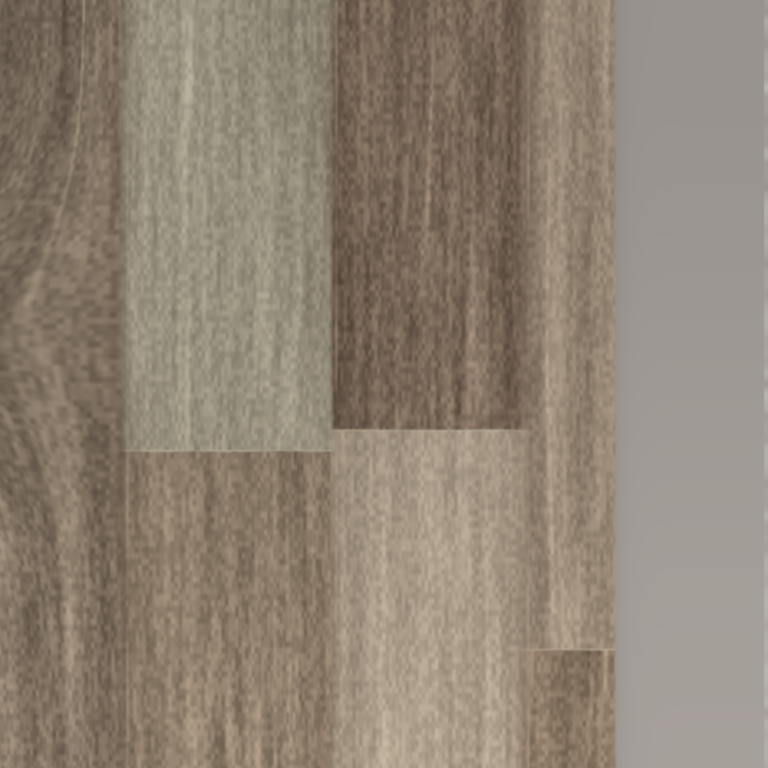
Give the GLSL for this texture, as a Shadertoy shader.

```glsl
// Staggered wood planks in four columns beside a smooth grey wall strip.
// Each column blends an upper and a lower board at its joint; the grain is
// stretched value noise with contour veins, bent around a knot at the left.

#define GRAIN_DEPTH 0.78
#define GRAIN_WAVER 0.014
#define FLECK_STRENGTH 0.30
#define VEIN_STRENGTH 0.19
#define KNOT_HEIGHT 0.57
#define KNOT_BEND 0.09
#define LIP_WIDTH 0.0018
#define EDGE_SOFTNESS 0.0014
#define WALL_LEFT 0.801
#define WALL_TOP_COLOR vec3(0.598, 0.575, 0.560)
#define WALL_LOW_COLOR vec3(0.650, 0.626, 0.607)
#define PALE_SEAM vec3(0.70, 0.66, 0.58)

const int COLUMNS = 4;
const float columnLeft[4] = float[4](0.0, 0.160, 0.432, 0.682);
const float seamBlur[4] = float[4](0.0, 0.010, 0.003, 0.014);
const float jointHeight[4] = float[4](-0.1, 0.413, 0.440, 0.154);
const vec3 upperTone[4] = vec3[4](
    vec3(0.500, 0.442, 0.378), vec3(0.600, 0.572, 0.500),
    vec3(0.480, 0.412, 0.350), vec3(0.595, 0.532, 0.460));
const vec3 lowerTone[4] = vec3[4](
    vec3(0.500, 0.442, 0.378), vec3(0.530, 0.468, 0.395),
    vec3(0.650, 0.595, 0.522), vec3(0.505, 0.437, 0.365));

float hash(vec2 p) {
    vec3 q = fract(vec3(p.xyx) * 0.1031);
    q += dot(q, q.yzx + 33.33);
    return fract((q.x + q.y) * q.z);
}

float noise(vec2 p) {
    vec2 cell = floor(p), f = fract(p);
    f = f * f * (3.0 - 2.0 * f);
    float low = mix(hash(cell), hash(cell + vec2(1, 0)), f.x);
    float high = mix(hash(cell + vec2(0, 1)), hash(cell + vec2(1, 1)), f.x);
    return mix(low, high, f.y);
}

// Signed brightness of the grain: wide bands, streaks, flecks and long veins
float grain(vec2 p, float seed) {
    p.x += GRAIN_WAVER * (noise(vec2(p.x * 6.0, p.y * 3.0) + seed) - 0.5);
    float bands = noise(vec2(p.x * 27.0, p.y * 1.1) + seed) - 0.5;
    float streaks = noise(vec2(p.x * 82.0, p.y * 2.4) + seed * 1.7) - 0.5;
    float fibres = noise(vec2(p.x * 165.0, p.y * 12.0) + seed * 2.9) - 0.5;
    float flecks = noise(vec2(p.x * 235.0, p.y * 130.0) + seed) - 0.5;
    // Thin pale veins follow a contour of slow noise and fade in and out
    float contour = abs(noise(vec2(p.x * 24.0, p.y * 0.8) + seed * 2.3) - 0.5);
    float vein = (1.0 - smoothstep(0.01, 0.09, contour))
               * smoothstep(0.2, 0.7, noise(vec2(p.x * 20.0, p.y * 4.0) + seed));
    return 0.23 * bands + 0.24 * streaks + 0.20 * fibres
         + FLECK_STRENGTH * flecks + VEIN_STRENGTH * vein - 0.025;
}

// One board: darker streaks are browner, paler boards have quieter grain
vec3 board(vec3 tone, vec2 p, float seed) {
    float g = grain(p, seed) * GRAIN_DEPTH * mix(1.25, 0.72, smoothstep(0.45, 0.64, tone.r));
    return tone * (1.0 + g * vec3(0.94, 1.0, 1.06));
}

vec3 column(int i, vec2 uv, float soft) {
    vec2 p = uv;
    if (i == 0) {
        // Grain lines swing toward the knot at the left edge
        float rise = (uv.y - KNOT_HEIGHT) / 0.22;
        p.x += KNOT_BEND * exp(-rise * rise) * (1.0 - uv.x / columnLeft[1]);
    }
    float seed = 11.3 + 23.7 * float(i);
    float above = uv.y - jointHeight[i];
    vec3 upper = board(upperTone[i], p, seed);
    vec3 lower = board(lowerTone[i], p, seed + 9.1);
    vec3 color = mix(lower, upper, smoothstep(-soft, soft, above));
    // Pale lip along the joint, worn thin in places
    float lip = 1.0 - smoothstep(0.0, LIP_WIDTH + soft, abs(above));
    return mix(color, PALE_SEAM, lip * (0.2 + 0.4 * noise(vec2(uv.x * 40.0, seed))));
}

void mainImage(out vec4 fragColor, in vec2 fragCoord) {
    vec2 uv = fragCoord / iResolution.xy;
    float soft = max(EDGE_SOFTNESS, 0.8 / iResolution.x);

    // Lay the columns left to right, each blending into the one before
    vec3 color = column(0, uv, soft);
    for (int i = 1; i < COLUMNS; i++) {
        float d = uv.x - columnLeft[i], blur = seamBlur[i] + soft;
        color = mix(color, column(i, uv, soft), smoothstep(-blur, blur, d));
        // Uneven brown margin and a broken pale line along the long seam
        float margin = exp(-abs(d) / 0.014) * noise(vec2(uv.x * 110.0, uv.y * 5.0));
        color *= 1.0 - vec3(0.13, 0.17, 0.18) * margin;
        float line = 1.0 - smoothstep(0.0, 0.0035, abs(d - 0.006));
        color = mix(color, PALE_SEAM, 0.35 * line * noise(vec2(float(i) * 7.0, uv.y * 9.0)));
    }
    // Light falls off toward the top and the left
    color *= mix(1.06, 0.96, uv.y);
    color *= 1.0 - 0.12 * uv.y * (1.0 - smoothstep(0.0, 0.2, uv.x));

    // Plain wall with a shaded contact edge and a thin broken trim at the right
    float d = uv.x - WALL_LEFT;
    vec3 wall = mix(WALL_LOW_COLOR, WALL_TOP_COLOR, smoothstep(0.0, 1.0, uv.y));
    wall *= 1.0 - 0.06 * exp(-max(d, 0.0) / 0.012);
    float trim = smoothstep(0.995 - soft, 0.995 + soft, uv.x);
    wall = mix(wall, vec3(0.72, 0.71, 0.69), trim * noise(vec2(3.0, uv.y * 70.0)));
    color = mix(color, wall, smoothstep(-2.0 * soft, 2.0 * soft, d));

    fragColor = vec4(color, 1.0);
}
```
